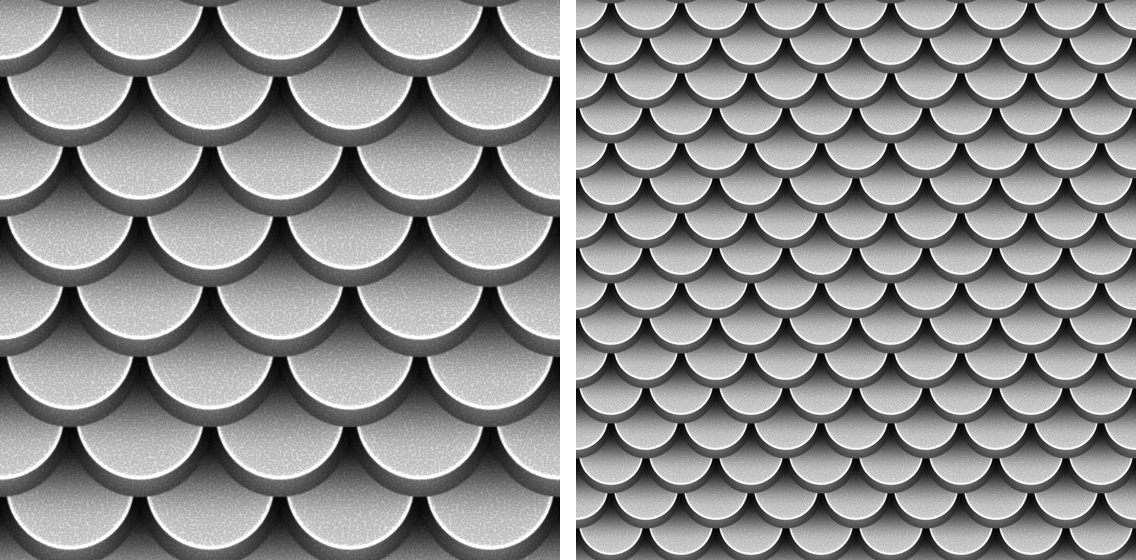
Left: one tile. Right: repeated 2 by 2.
Write a Shadertoy shader that draws this pattern.

```glsl
const float REPEATS = 4.0;          // scales across and row pairs down
const float ROW_SHIFT = 0.05;       // vertical phase, in scale widths
const float SCALE_RADIUS = 0.5;
const float FACE_RADIUS = 0.458;    // raised face inside each scale
const float FACE_LIFT = 0.083;      // face centre above the scale centre
const float RIM_INSET = 0.012;
const float RIM_WIDTH = 0.014;
const float RIM_LIGHT = 0.27;
const float GLOW_LIGHT = 0.06;
const float GLOW_WIDTH = 0.06;
const float BAND_DARK = 0.02;
const float BAND_LIGHT = 0.37;
const float EDGE_SOFTNESS = 0.009;
const float GRAIN_CELLS = 224.0;    // whole number, so the grain wraps
const float GRAIN_AMOUNT = 0.24;

vec2 hash2(vec2 cell) {
    vec3 h = fract(cell.xyx * vec3(0.1031, 0.1030, 0.0973));
    h += dot(h, h.yzx + 33.33);
    return fract((h.xx + h.yz) * h.zy);
}

// Wrapping cellular noise: distance to the nearest scattered point
float cellular(vec2 p, float period) {
    vec2 base = floor(p), f = p - base;
    float nearest = 4.0;
    for (int y = -1; y <= 1; y++) {
        for (int x = -1; x <= 1; x++) {
            vec2 cell = vec2(x, y);
            vec2 offset = cell + hash2(mod(base + cell, period)) - f;
            nearest = min(nearest, dot(offset, offset));
        }
    }
    return sqrt(nearest);
}

// Brightness of one scale; d is measured from its centre
float scaleTone(vec2 d, float soft) {
    float face = length(d - vec2(0.0, FACE_LIFT)) - FACE_RADIUS;

    // Face fades into the shadow of the row above
    float depth = SCALE_RADIUS - d.y;
    float faceTone = 0.66 * smoothstep(0.05, 0.7, depth) + 0.16 * max(depth, 0.0);
    faceTone += GLOW_LIGHT * exp(min(face, 0.0) / GLOW_WIDTH);

    // Thick edge, lit from below
    float facing = clamp(-d.y / max(length(d), 0.001), 0.0, 1.0);
    float across = smoothstep(0.0, 0.12, face);
    float bandTone = BAND_DARK + BAND_LIGHT * pow(facing, 1.3) * mix(1.1, 0.8, across);

    // Bright bevel along the face
    float bevel = (face + RIM_INSET) / RIM_WIDTH;
    float tone = mix(faceTone, bandTone, smoothstep(-soft, soft, face));
    return tone + RIM_LIGHT * exp(-bevel * bevel);
}

void mainImage(out vec4 fragColor, in vec2 fragCoord) {
    vec2 uv = fragCoord / iResolution.xy;
    vec2 p = uv * REPEATS + vec2(0.0, ROW_SHIFT);
    float soft = max(EDGE_SOFTNESS, REPEATS / min(iResolution.x, iResolution.y));

    // Staggered rows, each upper row laid over the one below
    float firstRow = floor(p.y * 2.0);
    float tone = 0.0;
    for (int i = 0; i < 3; i++) {
        float row = firstRow + float(i);
        vec2 d = vec2(fract(p.x - 0.5 * row + 0.5) - 0.5, p.y - 0.5 * row);
        float cover = 1.0 - smoothstep(-soft, soft, length(d) - SCALE_RADIUS);
        if (i == 0) cover = 1.0;
        tone = mix(tone, scaleTone(d, soft), cover);
    }

    // Fine grain, stronger on lit surfaces
    float grain = cellular(uv * GRAIN_CELLS, GRAIN_CELLS) - 0.5;
    tone += GRAIN_AMOUNT * grain * (0.1 + 0.8 * tone);

    fragColor = vec4(vec3(clamp(tone, 0.0, 1.0)), 1.0);
}
```
